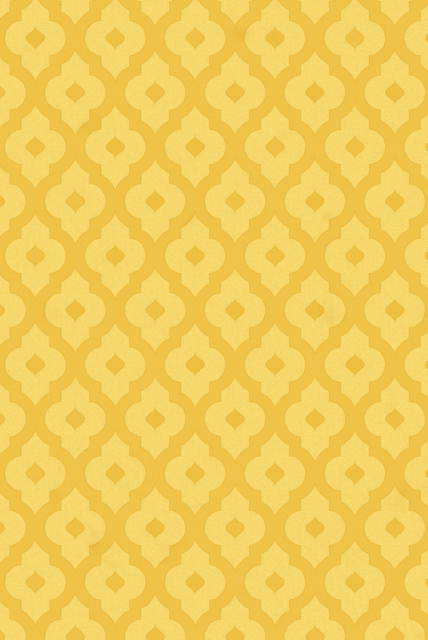
This pattern is drawn by a WebGL 2 fragment shader. Its source:

```glsl
#version 300 es
precision highp float;

uniform vec2 u_resolution;
out vec4 outColor;

// Layout: one unit is the width of a repeat
const float REPEATS_ACROSS = 5.358;
const vec2 PERIOD = vec2(1.0, 1.3626);
const vec2 FIRST_CENTRE = vec2(0.443, 0.722);

// Motif proportions
const float LOBE_OFFSET = 0.162;
const float LOBE_RADIUS = 0.220;
const float NECK_HALF_WIDTH = 0.178;
const float TIP_ARC_RADIUS = 0.368;
const vec2 DROP_HALF_SIZE = vec2(0.118, 0.145);
const float EDGE_WIDTH = 0.009;
const float EDGE_STRENGTH = 0.55;
const float EDGE_WOBBLE = 0.006;

// Colours
const vec3 PALE_YELLOW = vec3(0.963, 0.845, 0.422);
const vec3 GOLD = vec3(0.942, 0.776, 0.300);
const vec3 DEEP_GOLD = vec3(0.926, 0.745, 0.238);
const vec3 EDGE_GOLD = vec3(0.890, 0.690, 0.180);

// Surface wear
const float GRAIN_SCALE = 58.0;
const float GRAIN_STRENGTH = 0.065;
const float BLOTCH_SCALE = 2.3;
const float BLOTCH_STRENGTH = 0.022;
const float STAIN_STRENGTH = 0.05;
const vec3 WEAR_TINT = vec3(0.55, 0.75, 1.0);

const float PI = 3.14159;

float hash(vec2 p) {
    return fract(sin(dot(p, vec2(127.1, 311.7))) * 43758.5453);
}

float noise(vec2 p) {
    vec2 i = floor(p);
    vec2 f = fract(p);
    f = f * f * (3.0 - 2.0 * f);
    return mix(mix(hash(i), hash(i + vec2(1, 0)), f.x),
               mix(hash(i + vec2(0, 1)), hash(i + vec2(1, 1)), f.x), f.y);
}

float fbm(vec2 p) {
    float sum = 0.0;
    float gain = 0.5;
    for (int i = 0; i < 4; i++) {
        sum += gain * noise(p);
        p = p * 2.03 + 17.3;
        gain *= 0.5;
    }
    return sum;
}

// Two side lobes joined by a square neck with pointed ogee tips
float latticeWindow(vec2 p) {
    p = abs(p);
    float lobe = length(p - vec2(LOBE_OFFSET, 0.0)) - LOBE_RADIUS;
    vec2 tipArcCentre = 0.5 * PERIOD - vec2(LOBE_OFFSET, 0.0);
    float tipArc = TIP_ARC_RADIUS - length(p - tipArcCentre);
    return min(lobe, max(p.x - NECK_HALF_WIDTH, tipArc));
}

// Small drop, round at the sides and cusped at both ends
float centreDrop(vec2 p) {
    p = abs(p);
    float angle = PI * min(p.y / DROP_HALF_SIZE.y, 1.0);
    float halfWidth = DROP_HALF_SIZE.x * 0.5 * (1.0 + cos(angle));
    float slope = DROP_HALF_SIZE.x * 0.5 * PI / DROP_HALF_SIZE.y * sin(angle);
    float side = (p.x - halfWidth) / sqrt(1.0 + slope * slope);
    return max(side, p.y - DROP_HALF_SIZE.y);
}

void main() {
    vec2 uv = gl_FragCoord.xy / u_resolution.x * REPEATS_ACROSS;
    float pixel = REPEATS_ACROSS / u_resolution.x;

    // Slightly uneven printed outline
    vec2 wobble = vec2(noise(uv * 23.0), noise(uv * 23.0 + 71.0)) - 0.5;
    vec2 p = uv - FIRST_CENTRE + EDGE_WOBBLE * wobble;

    // Two staggered grids make the half-drop repeat
    float window = 1e3;
    float drop = 1e3;
    vec2 motifId = vec2(0.0);
    for (int i = 0; i < 2; i++) {
        vec2 grid = p / PERIOD - 0.5 * float(i);
        vec2 id = floor(grid + 0.5);
        vec2 local = (grid - id) * PERIOD;
        float d = latticeWindow(local);
        if (d < window) {
            window = d;
            drop = centreDrop(local);
            motifId = id + 0.5 * float(i);
        }
    }
    float shape = max(window, -drop);

    // Fill, with a different gold depth in each drop
    float grain = 0.65 * noise(uv * GRAIN_SCALE) + 0.35 * noise(uv * GRAIN_SCALE * 1.9 + 37.0) - 0.5;
    float blotch = fbm(uv * BLOTCH_SCALE) - 0.47;
    float depth = 0.28 + 1.1 * grain + 0.9 * blotch;
    depth += step(drop, 0.0) * (0.1 + 0.4 * hash(motifId));
    vec3 gold = mix(GOLD, DEEP_GOLD, clamp(depth, 0.0, 1.0));
    float pale = 1.0 - smoothstep(-0.7 * pixel, 0.7 * pixel, shape);
    vec3 color = mix(gold, PALE_YELLOW, pale);

    // Thin pressed outline
    float edge = 1.0 - smoothstep(0.0, EDGE_WIDTH + 0.5 * pixel, abs(shape - 0.3 * EDGE_WIDTH));
    color = mix(color, EDGE_GOLD, edge * EDGE_STRENGTH * (0.75 + 0.8 * grain));

    // Paper grain, soft blotches and rare stains
    float stain = smoothstep(0.66, 0.85, fbm(uv * 1.7 + 53.0));
    color += WEAR_TINT * (GRAIN_STRENGTH * grain + BLOTCH_STRENGTH * blotch - STAIN_STRENGTH * stain);
    outColor = vec4(clamp(color, 0.0, 1.0), 1.0);
}
```
